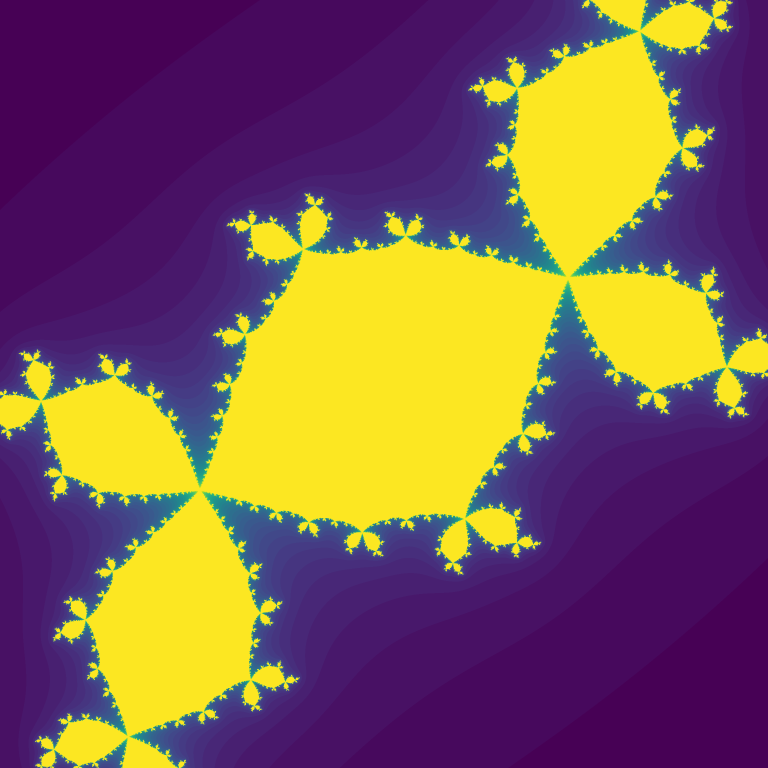
This background is drawn by a Shadertoy shader. Its source:

```glsl
const vec2 JULIA_SEED = vec2(-0.123, 0.745);
const float ESCAPE_RADIUS = 10.0;
const int MAX_STEPS = 50;
const float FIRST_BAND = 3.0;   // fewest steps any visible point needs
const int SAMPLES = 3;          // supersampling grid per axis

vec2 complexSquare(vec2 z) {
    return vec2(z.x * z.x - z.y * z.y, 2.0 * z.x * z.y);
}

// Number of steps before z leaves the escape radius
float escapeSteps(vec2 z, vec2 seed, float radius) {
    int steps = 0;
    for (int i = 0; i < MAX_STEPS; i++) {
        if (dot(z, z) > radius * radius) break;
        z = complexSquare(z) + seed;
        steps++;
    }
    return float(steps);
}

// Polynomial ramp: violet, blue, teal, green, yellow
vec3 spectrum(float t) {
    const vec3 k0 = vec3(0.2777, 0.0054, 0.3341);
    const vec3 k1 = vec3(0.1051, 1.4046, 1.3846);
    const vec3 k2 = vec3(-0.3309, 0.2148, 0.0951);
    const vec3 k3 = vec3(-4.6342, -5.7991, -19.3324);
    const vec3 k4 = vec3(6.2283, 14.1799, 56.6906);
    const vec3 k5 = vec3(4.7764, -13.7451, -65.3530);
    const vec3 k6 = vec3(-5.4355, 4.6459, 26.3124);
    return k0 + t * (k1 + t * (k2 + t * (k3 + t * (k4 + t * (k5 + t * k6)))));
}

vec3 fractalColor(vec2 p) {
    vec2 z = vec2(-p.y, p.x);   // quarter turn of the plane
    float steps = escapeSteps(z, JULIA_SEED, ESCAPE_RADIUS);
    float level = (steps - FIRST_BAND) / (float(MAX_STEPS) - FIRST_BAND);
    return spectrum(clamp(level, 0.0, 1.0));
}

void mainImage(out vec4 fragColor, in vec2 fragCoord) {
    float canvas = min(iResolution.x, iResolution.y);
    vec3 total = vec3(0.0);

    // Average a small grid of samples to smooth the edges
    for (int i = 0; i < SAMPLES * SAMPLES; i++) {
        vec2 cell = vec2(i % SAMPLES, i / SAMPLES);
        vec2 offset = (cell + 0.5) / float(SAMPLES) - 0.5;
        vec2 p = (2.0 * (fragCoord + offset) - iResolution.xy) / canvas;
        total += fractalColor(p);
    }
    fragColor = vec4(clamp(total / float(SAMPLES * SAMPLES), 0.0, 1.0), 1.0);
}
```
